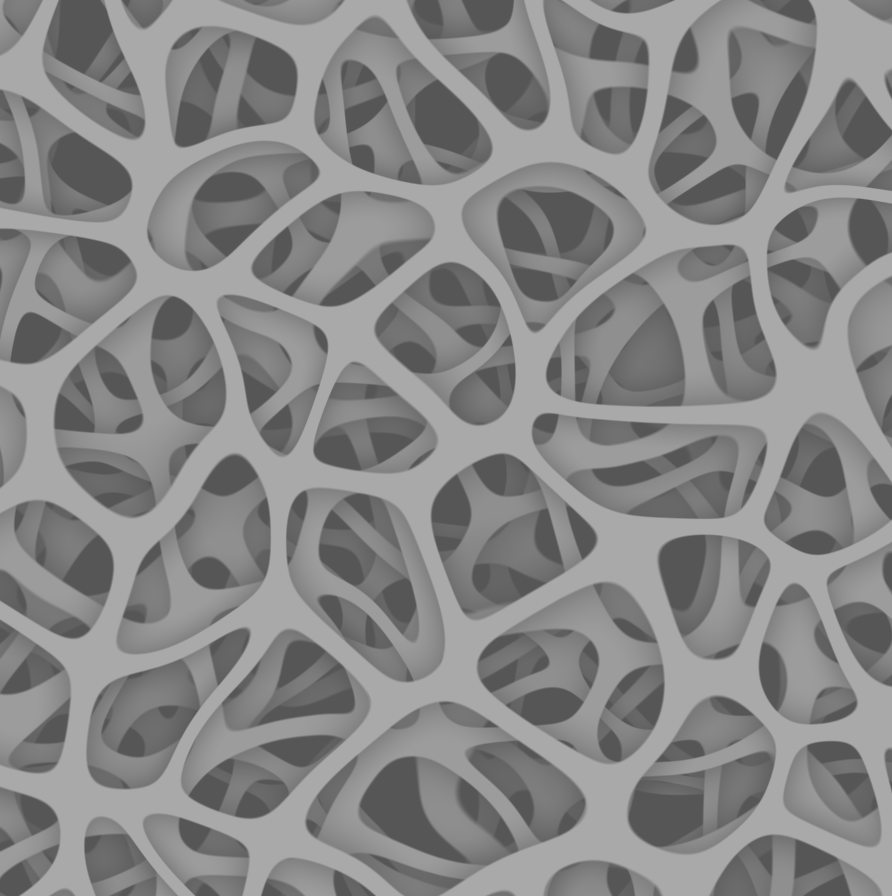
Write a Shadertoy shader that draws this texture.

```glsl
// Stacked grey webs of rounded holes, receding into a dark flat ground.
// Each web is a warped Voronoi border with smoothly blended corners;
// webs are painted back to front, each shading what lies below it.

const int LAYERS = 5;
const float TOP_TONE = 0.662;
const float TONE_STEP = 0.051;
const float GROUND_TONE = 0.338;
const float CELLS = 5.8;          // cells across the canvas height
const float STRAP = 0.060;        // half strap width, in cells
const float ROUNDING = 13.0;      // lower values give rounder holes
const float SHADOW_REACH = 0.036; // in canvas heights
const float SHADOW_DEPTH = 0.40;

// Sine-free hash: two values in 0..1
vec2 hash22(vec2 p) {
    vec3 q = fract(p.xyx * vec3(0.1031, 0.1030, 0.0973));
    q += dot(q, q.yzx + 33.33);
    return fract((q.xx + q.yz) * q.zy);
}

// Smooth vector noise in 0..1
vec2 noise2(vec2 p) {
    vec2 i = floor(p), f = fract(p);
    f = f * f * f * (f * (f * 6.0 - 15.0) + 10.0);
    vec2 low = mix(hash22(i), hash22(i + vec2(1, 0)), f.x);
    vec2 high = mix(hash22(i + vec2(0, 1)), hash22(i + vec2(1, 1)), f.x);
    return mix(low, high, f.y);
}

vec2 cellPoint(vec2 cell) {
    return cell + 0.5 + 0.86 * (hash22(cell) - 0.5);
}

// Smoothly blended distance to the Voronoi border around p
float borderDistance(vec2 p, float rounding) {
    vec2 base = floor(p), nearCell = base, toNear = vec2(0.0);
    float best = 1e3;
    for (int y = -1; y <= 1; y++)
    for (int x = -1; x <= 1; x++) {
        vec2 cell = base + vec2(x, y);
        vec2 r = cellPoint(cell) - p;
        if (dot(r, r) < best) {
            best = dot(r, r);
            toNear = r;
            nearCell = cell;
        }
    }
    float sum = 0.0;
    for (int y = -2; y <= 2; y++)
    for (int x = -2; x <= 2; x++) {
        if (x == 0 && y == 0) continue;
        vec2 r = cellPoint(nearCell + vec2(x, y)) - p;
        float d = dot(0.5 * (r + toNear), normalize(r - toNear));
        sum += exp(-rounding * d);
    }
    return -log(sum) / rounding;
}

// Signed distance to one web in canvas units, positive inside its holes
float webDistance(vec2 uv, float layer) {
    float angle = 0.4 + 1.1 * layer;
    float scale = CELLS + 0.3 * layer;
    float c = cos(angle), s = sin(angle);
    vec2 p = mat2(c, s, -s, c) * uv * scale + 40.0 + 23.7 * layer;
    p += 0.62 * (noise2(p * 0.85 + 7.0) - 0.5);
    return (borderDistance(p, ROUNDING) - STRAP) / scale;
}

float softShadow(float d, float reach) {
    float t = clamp(1.0 - d / reach, 0.0, 1.0);
    return t * (0.5 + 0.5 * t);
}

void mainImage(out vec4 fragColor, in vec2 fragCoord) {
    vec2 uv = fragCoord / iResolution.y;
    float blur = max(0.0016, 0.8 / iResolution.y);
    float tone = GROUND_TONE;

    // Deepest web first; shadows fade what is below toward the ground tone
    for (int i = LAYERS - 1; i >= 0; i--) {
        float layer = float(i);
        float d = webDistance(uv, layer);
        float shadow = SHADOW_DEPTH * softShadow(d, SHADOW_REACH);
        tone = mix(tone, GROUND_TONE, shadow);
        float cover = 1.0 - smoothstep(-blur, blur, d);
        tone = mix(tone, TOP_TONE - TONE_STEP * layer, cover);
    }
    fragColor = vec4(vec3(tone), 1.0);
}
```
